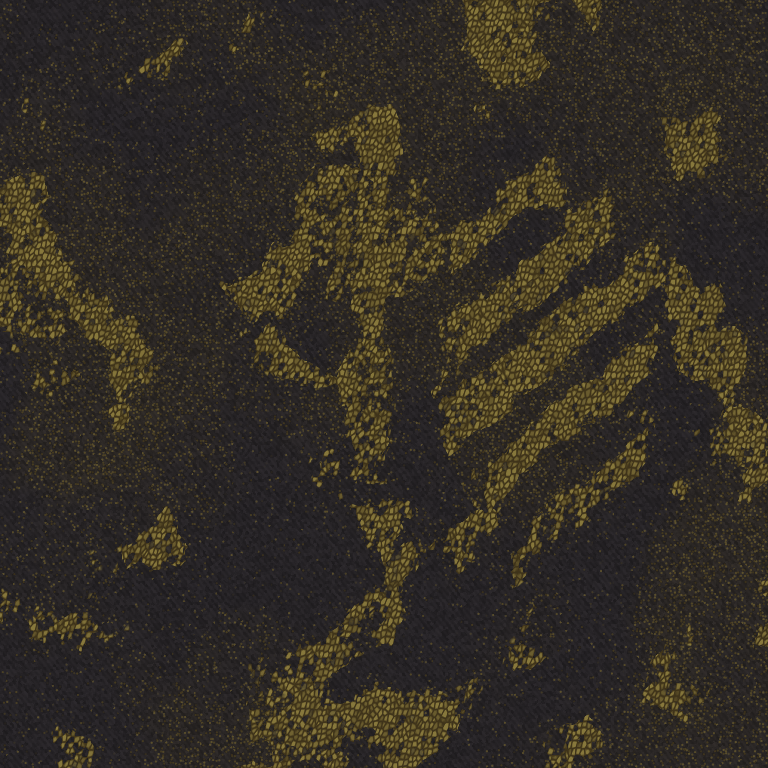
This texture is drawn by a WebGL 2 fragment shader. Its source:

```glsl
#version 300 es
precision highp float;
// Worn dark woven cloth with broken gold-stitched bars, diagonal and upright.

#define SLOPE 0.8                        // rise of the diagonal bars
#define STRIPE_STEP 0.112                // spacing of the striped block
#define BAR_GRID 4.0                     // scattered bars per canvas side
#define FRAY 0.10                        // raggedness of bar edges
#define STITCHES vec2(172.0, 118.0)      // stitch cells per canvas side
#define SPECKS 250.0                     // loose thread specks per side
#define CLOTH vec3(0.142, 0.132, 0.147)
#define WARM_CLOTH vec3(0.180, 0.160, 0.132)
#define GOLD_SHADE vec3(0.245, 0.200, 0.100)
#define GOLD_LIT vec3(0.530, 0.470, 0.235)

uniform vec2 u_resolution;
out vec4 fragColor;

vec3 hash3(vec2 p) {
  vec3 q = fract(p.xyx * vec3(0.1031, 0.1030, 0.0973));
  q += dot(q, q.yxz + 33.33);
  return fract((q.xxy + q.yzz) * q.zyx);
}

// Smooth cellular noise: random cell values blended by distance.
float softCells(vec2 p) {
  vec2 base = floor(p);
  float sum = 0.0, total = 0.0;
  for (int j = -1; j <= 1; j++)
    for (int i = -1; i <= 1; i++) {
      vec2 cell = base + vec2(i, j);
      vec3 h = hash3(cell);
      vec2 d = cell + h.xy - p;
      float w = exp(-5.0 * dot(d, d));
      sum += w * h.z;
      total += w;
    }
  return sum / total;
}

float cloud(vec2 p) {
  float sum = 0.0, amp = 0.533;
  for (int i = 0; i < 4; i++) {
    sum += amp * softCells(p);
    p = mat2(1.7, 1.2, -1.2, 1.7) * p + 17.0;
    amp *= 0.5;
  }
  return sum;
}

// Nearest distance, gap to the second nearest, and two random cell values.
vec4 grains(vec2 p) {
  vec2 base = floor(p), id = base;
  float near = 9.0, next = 9.0;
  for (int j = -1; j <= 1; j++)
    for (int i = -1; i <= 1; i++) {
      vec2 cell = base + vec2(i, j);
      float d = length(cell + 0.1 + 0.8 * hash3(cell).xy - p);
      next = min(next, max(near, d));
      if (d < near) { near = d; id = cell; }
    }
  return vec4(near, next - near, hash3(id + 71.0).xy);
}

// Bar with upright ends, sheared by its slope.
float bar(vec2 p, float slope, vec2 extent) {
  vec2 q = abs(vec2(p.x, p.y - slope * p.x)) - extent;
  return max(q.x, q.y / sqrt(1.0 + slope * slope));
}

float stripedBlock(vec2 p) {
  float d = 1.0;
  for (int k = 0; k < 5; k++) {
    float n = float(k);
    float left = 0.58 + 0.05 * max(n - 2.0, 0.0);
    float right = min(0.725 + 0.07 * n, 0.855);
    float mid = 0.5 * (left + right);
    float height = 0.66 - STRIPE_STEP * n + SLOPE * (mid - 0.58);
    d = min(d, bar(p - vec2(mid, height), SLOPE, vec2(0.5 * (right - left), 0.034)));
  }
  for (int k = 0; k < 2; k++) {
    vec2 centre = vec2(0.492 - 0.014 * float(k), 0.75 - 0.255 * float(k));
    d = min(d, bar(p - centre, 0.0, vec2(0.023, 0.122)));
  }
  return d;
}

float scatteredBars(vec2 p) {
  float d = 1.0;
  vec2 base = floor(p * BAR_GRID);
  for (int j = -1; j <= 1; j++)
    for (int i = -1; i <= 1; i++) {
      vec2 cell = base + vec2(i, j);
      vec3 h = hash3(cell + 23.0), k = hash3(cell + 57.0);
      vec2 q = p - (cell + 0.5 + 0.5 * (h.xy - 0.5)) / BAR_GRID;
      float slope = h.z < 0.5 ? SLOPE : (h.z < 0.75 ? 0.0 : -1.1);
      vec2 extent = vec2(0.06 + 0.05 * k.x, 0.030 + 0.014 * k.y);
      if (slope == 0.0) extent = vec2(0.021, 0.07 + 0.06 * k.x);
      if (slope > 0.0 && k.z > 0.6) q.y -= SLOPE * q.x - abs(q.y - SLOPE * q.x) + 0.05 - SLOPE * q.x + q.y - SLOPE * q.x;
      d = min(d, bar(q, slope, extent));
    }
  float clearing = bar(p - vec2(0.66, 0.59), 0.0, vec2(0.22, 0.25));
  return max(d, -clearing);
}

void main() {
  vec2 uv = gl_FragCoord.xy / u_resolution.y;

  // Bars, worn away in places, with stray blotches and haze
  float fray = FRAY * (cloud(uv * 13.0 + 5.0) - 0.5);
  float wear = cloud(uv * 6.0 + 31.0);
  float haze = smoothstep(0.38, 0.68, cloud(uv * 5.0 + 83.0));
  float block = stripedBlock(uv) + fray * 0.6;
  float loose = scatteredBars(uv) + fray * 1.5;
  float kept = smoothstep(0.36, 0.47, wear);
  float cover = max(smoothstep(0.007, -0.007, block) * mix(0.7, 1.0, kept),
                    smoothstep(0.012, -0.012, loose) * kept);
  cover = max(cover, 0.75 * smoothstep(0.63, 0.71, wear - fray));
  float halo = exp(-max(min(block, loose), 0.0) / 0.02);
  haze = clamp(0.07 + 0.40 * haze + 0.16 * halo, 0.0, 1.0);

  // Twill ground with uneven threads
  vec4 speck = grains(uv * SPECKS + 9.0);
  float twill = sin(6.2832 * 128.0 * (uv.x + uv.y * 0.8));
  vec3 color = mix(CLOTH, WARM_CLOTH, haze);
  color *= 1.0 + 0.07 * twill + 0.30 * (speck.w - 0.5);

  // Loose gold specks, then full slanted stitches
  float speckOn = smoothstep(0.05, -0.05, speck.z - haze * 0.8);
  color = mix(color, mix(GOLD_SHADE, GOLD_LIT, 0.6 * speck.w),
              0.8 * speckOn * smoothstep(0.55, 0.15, speck.x));
  vec4 stitch = grains(vec2(uv.x - 0.25 * uv.y, uv.y) * STITCHES);
  float stitchOn = smoothstep(-0.06, 0.06, cover * 0.94 - 0.06 - stitch.z);
  float light = smoothstep(0.02, 0.65, stitch.y) * (0.55 + 0.8 * stitch.w);
  color = mix(color, mix(GOLD_SHADE, GOLD_LIT, min(light, 1.0)), stitchOn);

  fragColor = vec4(color, 1.0);
}
```
